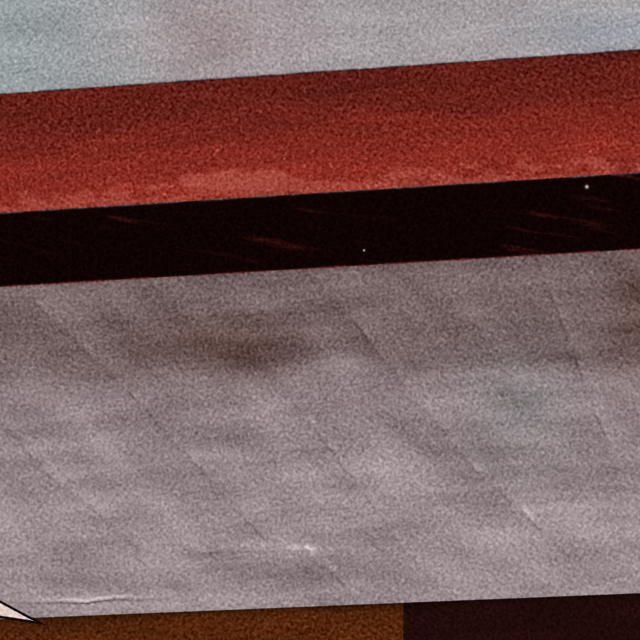
Give the GLSL for this texture, as a Shadertoy shader.

```glsl
#define GRAIN_SCALE 215.0
#define GRAIN_AMOUNT 0.17
#define STREAK_AMOUNT 0.15
#define SEAM_WIDTH 0.0025
#define SEAM_DARKNESS 0.15
#define FLECK_SCALE 120.0
#define STONE_LIGHT vec3(0.625, 0.57, 0.585)
#define STONE_SHADE vec3(0.45, 0.378, 0.378)
#define RED_PAINT vec3(0.5, 0.16, 0.125)
#define RED_WORN vec3(0.68, 0.31, 0.26)
#define SHADOW vec3(0.06, 0.01, 0.012)

vec2 hashGradient(vec2 cell) {
    vec2 h = vec2(dot(cell, vec2(127.1, 311.7)), dot(cell, vec2(269.5, 183.3)));
    return 2.0 * fract(sin(h) * 43758.5) - 1.0;
}

float gradientNoise(vec2 p) {
    vec2 i = floor(p), f = fract(p), u = f * f * (3.0 - 2.0 * f), e = vec2(0, 1);
    float low = mix(dot(hashGradient(i), f), dot(hashGradient(i + e.yx), f - e.yx), u.x);
    float high = mix(dot(hashGradient(i + e), f - e), dot(hashGradient(i + 1.0), f - 1.0), u.x);
    return mix(low, high, u.y);
}

float fbm(vec2 p) {
    float sum = 0.0, amp = 0.6;
    for (int k = 0; k < 5; k++) {
        sum += amp * gradientNoise(p);
        p = mat2(1.6, 1.2, -1.2, 1.6) * p + 7.3;
        amp *= 0.5;
    }
    return sum;
}

float spot(vec2 p, vec2 center, vec2 radius) {
    vec2 d = (p - center) / radius;
    return exp(-dot(d, d));
}

float ridge(float d, float width) { return exp(-d * d / (width * width)); }

float above(float height, float aa) { return smoothstep(-aa, aa, height); }

// x: distance to the segment, y: signed side
vec2 segment(vec2 p, vec2 a, vec2 b) {
    vec2 ab = b - a, ap = p - a;
    float t = clamp(dot(ap, ab) / dot(ab, ab), 0.0, 1.0);
    return vec2(length(ap - ab * t), (ab.x * ap.y - ab.y * ap.x) / length(ab));
}

// Diagonal joints: broken crack, pale chips and a soft shade
float seams(vec2 p) {
    const vec4 lines[11] = vec4[11](
        vec4(0.05, 0.53, 0.18, 0.41), vec4(0.18, 0.41, 0.42, 0.15),
        vec4(0.48, 0.14, 0.56, 0.065), vec4(0.5, 0.56, 0.64, 0.39),
        vec4(0.64, 0.39, 0.75, 0.26), vec4(0.75, 0.26, 0.89, 0.13),
        vec4(0, 0.345, 0.08, 0.255), vec4(0.08, 0.255, 0.22, 0.14),
        vec4(0.465, 0.365, 0.67, 0.095), vec4(0.84, 0.595, 0.97, 0.25),
        vec4(0.285, 0.135, 0.48, 0.14));
    vec2 q = p + 0.006 * vec2(fbm(p * 28.0), fbm(p * 28.0 + 40.0));
    float wear = smoothstep(-0.2, 0.5, fbm(p * 26.0));
    float chip = smoothstep(0.0, 0.35, fbm(p * 38.0 + 9.0));
    float tone = 0.0;
    for (int k = 0; k < 11; k++) {
        vec2 d = segment(q, lines[k].xy, lines[k].zw);
        tone -= SEAM_DARKNESS * wear * ridge(d.x, SEAM_WIDTH);
        tone += 0.13 * chip * ridge(d.x - 0.006, 0.005) * step(0.0, d.y);
        tone -= 0.025 * exp(-d.x / 0.03) * smoothstep(0.004, -0.004, d.y);
    }
    return tone;
}

vec3 upperStone(vec2 p, float streak) {
    vec3 col = mix(vec3(0.6, 0.63, 0.64), vec3(0.64, 0.61, 0.62), smoothstep(0.0, 0.35, p.x));
    col = mix(col, vec3(0.6, 0.53, 0.54), 0.7 * spot(p, vec2(0.33, 0.94), vec2(0.09, 0.06)));
    col = mix(col, vec3(0.64, 0.67, 0.71), 0.6 * spot(p, vec2(0.95), vec2(0.13, 0.05)));
    return col + 0.6 * streak + 0.07 * fbm(p * 9.0);
}

vec3 redBand(vec2 p, float height, float streak) {
    vec3 col = RED_PAINT * (1.08 - 0.33 * smoothstep(0.02, 0.19, height) + 2.0 * streak);
    float fleck = smoothstep(0.2, 0.5, gradientNoise(mat2(0.8, 0.6, -0.6, 0.8) * p * FLECK_SCALE));
    fleck *= smoothstep(-0.3, 0.3, fbm(p * 11.0)) * mix(1.3, 0.4, smoothstep(0.0, 0.12, height));
    col += vec3(0.27, 0.18, 0.16) * fleck;
    float ragged = fbm(p * vec2(25, 50));
    float worn = 0.6 * smoothstep(0.03, 0.005, height + 0.1 * ragged);
    float scrape = spot(p, vec2(0.37, 0.717), vec2(0.1, 0.02)) + 0.8 * ragged;
    return mix(col, RED_WORN, max(worn, 0.8 * smoothstep(0.3, 0.6, scrape) * step(height, 0.06)));
}

vec3 lowerStone(vec2 p, float streak) {
    float cloud = fbm(p * vec2(5, 8) + 3.0);
    float lit = smoothstep(0.435, 0.375, p.y - 0.035 * p.x + 0.12 * cloud);
    vec3 col = mix(STONE_SHADE, STONE_LIGHT, 0.06 + 0.64 * lit + 0.2 * smoothstep(0.38, 0.15, p.y));
    float stain = spot(p, vec2(0.35, 0.46), vec2(0.13, 0.05)) + spot(p, vec2(1.01, 0.52), vec2(0.06, 0.1));
    col = mix(col, vec3(0.36, 0.27, 0.25), 0.8 * stain);
    col = mix(col, vec3(0.51, 0.52, 0.52), 0.5 * spot(p, vec2(0.81, 0.36), vec2(0.08, 0.09)));
    col = mix(col, vec3(0.49, 0.43, 0.44), 0.6 * spot(p, vec2(0.43, 0.1), vec2(0.13, 0.04)));
    // Brushed patches leaning along the joints
    float brushed = fbm(vec2(p.x + p.y, p.y - 0.3 * p.x) * vec2(14, 7));
    return col + streak + 0.12 * brushed + 0.08 * cloud + seams(p);
}

void mainImage(out vec4 fragColor, in vec2 fragCoord) {
    vec2 p = fragCoord / iResolution.xy;
    float aa = 1.0 / iResolution.y;
    float streak = STREAK_AMOUNT * fbm(vec2(p.x, p.y - 0.062 * p.x) * vec2(6, 32));
    vec2 g = mat2(0.82, 0.57, -0.57, 0.82) * p * GRAIN_SCALE;
    float grain = GRAIN_AMOUNT * (gradientNoise(g) + 0.6 * gradientNoise(g.yx * 0.73 + 19.0));

    // Height above each band boundary
    float redTop = p.y - mix(0.853, 0.922, p.x);
    float redBase = p.y - mix(0.667, 0.73, p.x);
    float stoneTop = p.y - mix(0.552, 0.611, p.x);
    float stoneBase = p.y - mix(0.0325, 0.073, p.x);

    // Floor strip, then the bands stacked upward
    vec3 col = mix(vec3(0.33, 0.15, 0.05), vec3(0.13, 0.045, 0.04), above(p.x - 0.63, aa));
    col *= 1.0 + 3.0 * streak - 0.5 * exp(-abs(stoneBase) / 0.006);
    col = mix(col, lowerStone(p, streak), above(stoneBase, aa));
    float scratch = smoothstep(0.1, 0.6, fbm(vec2(p.x, p.y + 0.15 * p.x) * vec2(8, 65)));
    col = mix(col, SHADOW + vec3(0.22, 0.08, 0.07) * scratch, above(stoneTop, aa));
    col = mix(col, redBand(p, redBase, streak), above(redBase, aa));
    col = mix(col, upperStone(p, streak), above(redTop, aa));

    // Broken rims along the edges
    float rim = 0.7 * smoothstep(-0.4, 0.3, fbm(p * 30.0));
    col = mix(col, vec3(0.45, 0.16, 0.17), rim * ridge(stoneTop, 0.002));
    col = mix(col, vec3(0.36, 0.3, 0.33), rim * ridge(redBase, 0.002));
    col = mix(col, vec3(0.14, 0.09, 0.11), rim * ridge(redTop, 0.002));

    // Pale specks, a smear and the outlined wedge
    col += 0.7 * (spot(p, vec2(0.569, 0.609), vec2(0.002)) + spot(p, vec2(0.917, 0.708), vec2(0.003)));
    float smear = p.y - 0.062 - 0.03 * p.x + 0.012 * fbm(p * 20.0);
    col += 0.2 * (ridge(smear, 0.003) - ridge(smear + 0.006, 0.002)) * ridge(p.x - 0.14, 0.08);
    float wedge = max(p.y - 0.058 + 0.54 * p.x, 0.038 - 0.15 * p.x - p.y);
    col = mix(col, vec3(0.06, 0.03, 0.03), above(0.004 - wedge, aa));
    col = mix(col, vec3(0.88, 0.8, 0.77), above(-wedge, aa));

    col += grain * mix(0.2, 1.0, smoothstep(0.05, 0.4, col.r));
    fragColor = vec4(clamp(col, 0.0, 1.0), 1.0);
}
```
